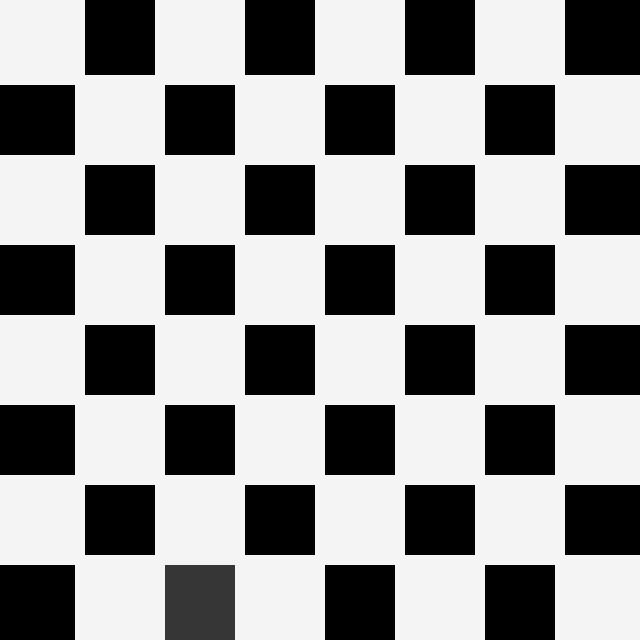
This pattern is drawn by a Shadertoy shader. Its source:

```glsl
// Checkerboard of 8 by 8 cells: inset black squares on a pale ground.
// Each dark cell is a box distance; boxes on the border run off the canvas,
// and one single square in the bottom row is faded to grey.

#define CELLS 8.0
#define INSET 0.0625
#define FADED_CELL vec2(2.0, 0.0)
#define GROUND_COLOR vec3(0.955)
#define SQUARE_COLOR vec3(0.0)
#define FADED_COLOR vec3(0.21)

// Signed distance to an axis-aligned box given by its two corners
float boxDistance(vec2 p, vec2 low, vec2 high) {
    vec2 d = max(low - p, p - high);
    return length(max(d, 0.0)) + min(max(d.x, d.y), 0.0);
}

void mainImage(out vec4 fragColor, in vec2 fragCoord) {
    vec2 grid = fragCoord / iResolution.xy * CELLS;
    vec2 cell = floor(grid);
    float pixel = CELLS / min(iResolution.x, iResolution.y);

    // Inset the square, but let outer sides reach past the canvas border
    vec2 low = vec2(INSET) - step(cell, vec2(0.5));
    vec2 high = vec2(1.0 - INSET) + step(vec2(CELLS - 1.5), cell);
    float dist = boxDistance(grid - cell, low, high);
    float coverage = 1.0 - smoothstep(-0.5 * pixel, 0.5 * pixel, dist);

    // Dark squares sit on cells whose indices have an even sum
    float isDark = 1.0 - mod(cell.x + cell.y, 2.0);

    // Fade the one odd square
    vec2 offset = abs(cell - FADED_CELL);
    float isFaded = step(offset.x + offset.y, 0.5);
    vec3 squareColor = mix(SQUARE_COLOR, FADED_COLOR, isFaded);

    fragColor = vec4(mix(GROUND_COLOR, squareColor, coverage * isDark), 1.0);
}
```
